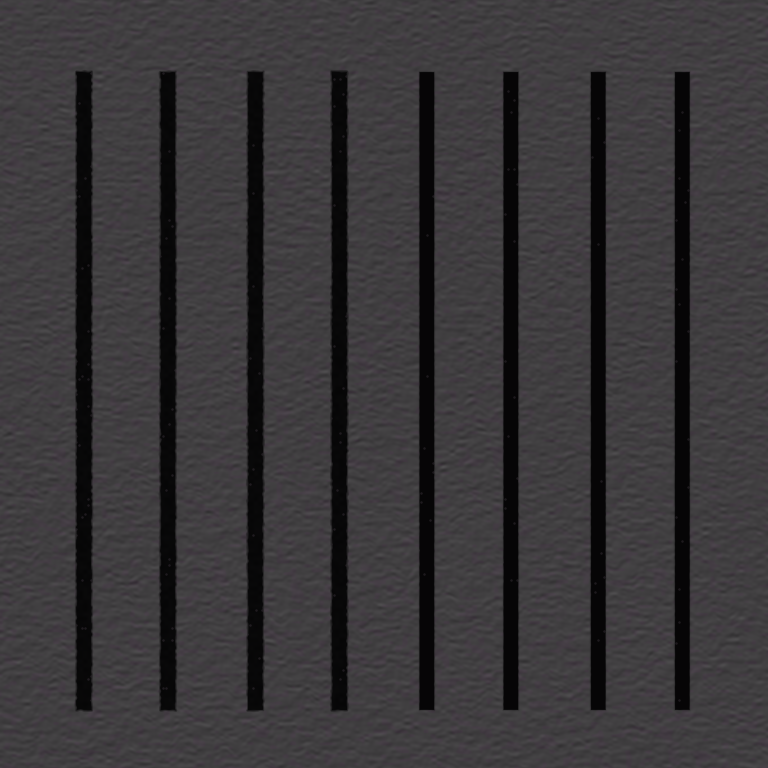
Give the GLSL for this pattern, as a WebGL 2 fragment shader.

```glsl
#version 300 es
precision highp float;
// Eight black vertical slots in a charcoal panel with a fine embossed grain.

uniform vec2 u_resolution;
out vec4 outColor;

const int SLOT_COUNT = 8;
const float FIRST_SLOT_X = 0.1094;
const float PAIR_PITCH = 0.2232;   // from one pair of slots to the next
const float PAIR_GAP = 0.1094;     // between the two slots of a pair
const vec2 SLOT_HALF_SIZE = vec2(0.0097, 0.4154);
const float SLOT_CENTER_Y = 0.4909;

const vec3 CHARCOAL = vec3(0.252, 0.246, 0.252);
const vec3 SLOT_BLACK = vec3(0.022, 0.021, 0.023);
const vec3 FRINGE_GRAY = vec3(0.13, 0.125, 0.13);
const vec3 PLUM_TINT = vec3(0.010, -0.012, 0.011);

float hash(vec2 p) {
    return fract(sin(dot(p, vec2(127.1, 311.7))) * 43758.5453);
}

float valueNoise(vec2 p) {
    vec2 cell = floor(p);
    vec2 f = fract(p);
    f = f * f * (3.0 - 2.0 * f);
    float low = mix(hash(cell), hash(cell + vec2(1.0, 0.0)), f.x);
    float high = mix(hash(cell + vec2(0.0, 1.0)), hash(cell + vec2(1.0)), f.x);
    return mix(low, high, f.y);
}

// Height of the grain: wide, wavy ripples with finer pits on top.
float grainHeight(vec2 uv) {
    float wave = 0.006 * valueNoise(uv * vec2(55.0, 40.0));
    vec2 p = uv + vec2(0.0, wave);
    return 0.65 * valueNoise(p * vec2(85.0, 185.0))
         + 0.35 * valueNoise(p * vec2(170.0, 250.0) + 37.0);
}

// Slope of the grain, lit from above and slightly from the left.
float emboss(vec2 uv, vec2 lightStep) {
    return grainHeight(uv) - grainHeight(uv + lightStep);
}

float boxDistance(vec2 p, vec2 halfSize) {
    vec2 d = abs(p) - halfSize;
    return length(max(d, 0.0)) + min(max(d.x, d.y), 0.0);
}

float slotCenterX(int index) {
    return FIRST_SLOT_X + PAIR_PITCH * float(index / 2) + PAIR_GAP * float(index % 2);
}

float nearestSlot(vec2 uv) {
    float nearest = 1.0;
    for (int i = 0; i < SLOT_COUNT; i++) {
        vec2 center = vec2(slotCenterX(i), SLOT_CENTER_Y);
        nearest = min(nearest, boxDistance(uv - center, SLOT_HALF_SIZE));
    }
    return nearest;
}

float coverage(float dist, float softness) {
    return 1.0 - smoothstep(-softness, softness, dist);
}

// Sparse pale specks, one chance per small cell.
float specks(vec2 uv, float density) {
    vec2 grid = uv * 256.0;
    float present = step(1.0 - density, hash(floor(grid) + 5.0));
    return present * (1.0 - smoothstep(0.2, 0.6, length(fract(grid) - 0.5)));
}

vec3 panelColor(vec2 uv) {
    float relief = emboss(uv, vec2(-0.0015, 0.0040));
    float tone = valueNoise(uv * 7.0) - 0.5;
    float plum = smoothstep(0.58, 0.85, valueNoise(uv * vec2(110.0, 190.0) + 71.0));
    return CHARCOAL + 0.075 * relief + 0.006 * tone + PLUM_TINT * plum;
}

void main() {
    vec2 uv = gl_FragCoord.xy / u_resolution;
    float pixel = 1.0 / min(u_resolution.x, u_resolution.y);
    float softness = max(0.0011, 0.75 * pixel);

    // The left four slots have rougher, softer borders than the right four.
    float wear = 1.0 - step(0.5, uv.x);
    float ragged = valueNoise(uv * vec2(200.0, 230.0) + 19.0) - 0.5;
    float dist = nearestSlot(uv) + ragged * mix(0.0004, 0.0018, wear);

    vec3 color = panelColor(uv);
    float fringe = coverage(dist - 0.0017, softness) * mix(0.15, 0.75, wear);
    color = mix(color, FRINGE_GRAY, fringe);

    vec3 slot = SLOT_BLACK + wear * 0.014 * valueNoise(uv * 180.0);
    slot += vec3(0.09, 0.075, 0.09) * specks(uv, 0.025);
    color = mix(color, slot, coverage(dist, softness));

    outColor = vec4(color, 1.0);
}
```
